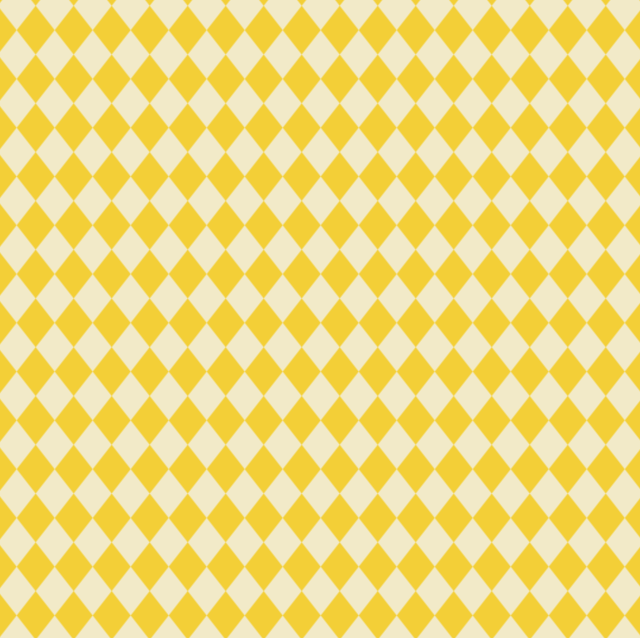
Write a WebGL 1 fragment shader that draws this pattern.

```glsl
precision highp float;
// Harlequin checker of tall yellow diamonds on cream, touching at their tips.

uniform vec2 u_resolution;

const vec2 REPEATS = vec2(16.84, 13.08);      // diamonds across and down the canvas
const vec2 FIRST_CENTER = vec2(0.939, 0.462); // first diamond center, in repeats
const float EDGE_SOFTNESS = 0.0018;           // half width, in canvas widths

const vec3 YELLOW = vec3(0.953, 0.812, 0.216);
const vec3 CREAM = vec3(0.949, 0.918, 0.786);

// Offset from the nearest lattice point, each axis in -0.5..0.5.
vec2 repeatCentered(vec2 p) {
  return fract(p + 0.5) - 0.5;
}

// Signed distance to a diamond that fills its unit cell from tip to tip,
// converted to canvas widths by the cell density on each axis.
float diamondDistance(vec2 cell, vec2 density) {
  return (abs(cell.x) + abs(cell.y) - 0.5) / length(density);
}

// Coverage of a shape with a softened edge.
float coverage(float dist, float softness) {
  return 1.0 - smoothstep(-softness, softness, dist);
}

void main() {
  vec2 uv = gl_FragCoord.xy / u_resolution;
  float aspect = u_resolution.x / u_resolution.y;

  // Repeated diamond lattice
  vec2 cell = repeatCentered(uv * REPEATS - FIRST_CENTER);
  vec2 density = REPEATS * vec2(1.0, aspect);
  float dist = diamondDistance(cell, density);

  // Never sharper than the sampling grid
  float softness = max(EDGE_SOFTNESS, 0.7 / u_resolution.x);
  vec3 color = mix(CREAM, YELLOW, coverage(dist, softness));

  gl_FragColor = vec4(color, 1.0);
}
```
